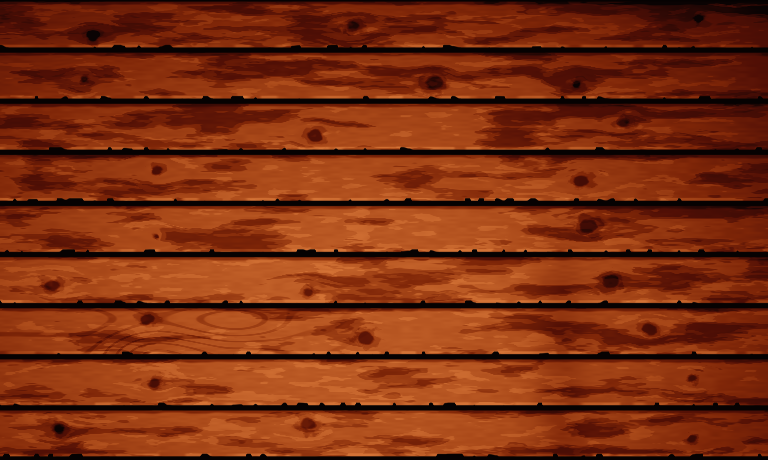
Reproduce this texture procedurally as a WebGL 2 fragment shader.

```glsl
#version 300 es
precision highp float;

uniform vec2 u_resolution;
out vec4 fragColor;

const float PLANKS = 9.0;
const float KNOT_SPACING = 5.0;
const float GAP_HALF = 0.052;

// Dark to light wood tones
const vec3 TONES[6] = vec3[6](
    vec3(0.04, 0.01, 0.01), vec3(0.22, 0.04, 0.02), vec3(0.32, 0.06, 0.02),
    vec3(0.50, 0.15, 0.03), vec3(0.67, 0.29, 0.10), vec3(0.83, 0.45, 0.21));

float hash(vec2 p) {
    vec3 h = fract(vec3(p.xyx) * 0.1031);
    h += dot(h, h.yzx + 33.33);
    return fract((h.x + h.y) * h.z);
}

float noise(vec2 p) {
    vec2 cell = floor(p);
    vec2 f = fract(p);
    f = f * f * (3.0 - 2.0 * f);
    float low = mix(hash(cell), hash(cell + vec2(1.0, 0.0)), f.x);
    float high = mix(hash(cell + vec2(0.0, 1.0)), hash(cell + vec2(1.0)), f.x);
    return mix(low, high, f.y);
}

float fbm(vec2 p) {
    float sum = 0.0;
    float amplitude = 0.5;
    for (int i = 0; i < 4; i++) {
        sum += amplitude * noise(p);
        p = p * 2.03 + 17.3;
        amplitude *= 0.5;
    }
    return sum / 0.9375;
}

float softStep(float edge, float softness, float value) {
    return smoothstep(edge - softness, edge + softness, value);
}

vec3 woodColor(float tone) {
    float t = clamp(tone, 0.0, 4.999);
    int i = int(t);
    return mix(TONES[i], TONES[i + 1], fract(t));
}

// Warm pool of light, fading to the top and both sides
float lightTone(vec2 uv) {
    vec2 d = uv - vec2(0.48, 0.42);
    float side = d.x > 0.0 ? 6.0 : 4.2;
    float rise = d.y > 0.0 ? 4.8 : 2.0;
    float band = exp(-pow((uv.x - 0.73) / 0.035, 2.0)) * (1.0 - smoothstep(0.35, 0.55, uv.y));
    return 4.4 - side * d.x * d.x - rise * d.y * d.y - 0.6 * band;
}

// Offset from the nearest knot in xy, its radius in z
vec3 nearestKnot(vec2 plank, float row) {
    float cell = floor(plank.x / KNOT_SPACING);
    vec2 id = vec2(cell + 3.0, row * 7.0 + 5.0);
    vec2 center = vec2((cell + 0.2 + 0.6 * hash(id)) * KNOT_SPACING, 0.25 + 0.5 * hash(id + 31.0));
    float radius = mix(0.05, 0.13, hash(id + 57.0)) * step(0.2, hash(id + 83.0));
    return vec3((plank - center) * vec2(0.8, 1.0), radius);
}

// Streaked stains in stepped layers, bent around the knot
float stainTone(vec2 plank, vec3 knot, vec2 seed) {
    float bend = knot.y * exp(-10.0 * dot(knot.xy, knot.xy)) * step(0.01, knot.z);
    vec2 p = vec2(plank.x, plank.y - bend * 0.7);
    float streak = fbm(p * vec2(0.85, 5.0) + seed);
    float patches = noise(p * vec2(0.45, 1.3) + seed + 40.0);
    float grain = noise(p * vec2(5.0, 24.0) + seed);
    float stain = streak + 0.22 * (patches - 0.5) + 0.10 * (grain - 0.5);
    float glint = fbm(p * vec2(1.6, 8.0) + seed + 90.0) + 0.12 * (grain - 0.5);
    return 0.4 * softStep(0.64, 0.025, glint) - 0.75 * softStep(0.56, 0.02, stain)
        - 0.65 * softStep(0.67, 0.02, stain) + 0.25 * (grain - 0.5);
}

float knotTone(vec3 knot, vec2 plank) {
    float ragged = 0.09 * (fbm(plank * vec2(5.0, 9.0)) - 0.5);
    float d = length(knot.xy) + ragged;
    float core = 1.0 - softStep(knot.z, 0.025, d);
    float halo = 1.0 - softStep(knot.z * 1.7, 0.025, d + ragged * 2.0);
    return -step(0.01, knot.z) * (1.5 * core + 0.6 * halo);
}

// Curved growth rings along part of one plank
float ringTone(vec2 plank, float row) {
    float contour = fract(6.0 * noise(plank * vec2(0.65, 1.4) + 11.0) + plank.y);
    float line = 1.0 - softStep(0.12, 0.05, abs(contour - 0.5));
    float area = (1.0 - smoothstep(5.0, 8.0, plank.x)) * step(abs(row - 2.0), 0.5);
    return -0.6 * line * area;
}

void main() {
    vec2 uv = gl_FragCoord.xy / u_resolution;
    vec2 board = gl_FragCoord.xy / u_resolution.y * PLANKS - vec2(0.0, 0.02);
    float row = floor(board.y);
    vec2 plank = vec2(board.x, fract(board.y));
    vec2 seed = vec2(hash(vec2(row + 2.0, 9.0)), hash(vec2(row + 2.0, 21.0))) * 80.0;
    vec3 knot = nearestKnot(plank, row);

    float tone = lightTone(uv) + 0.35 * (hash(vec2(row + 4.0, 3.0)) - 0.5);
    tone += stainTone(plank, knot, seed) + knotTone(knot, plank) + ringTone(plank, row);

    // Shaded upper edge and lit lower edge of each plank
    float wear = noise(vec2(plank.x * 4.0, row * 5.0 + 60.0));
    tone -= 1.1 * softStep(0.91 - 0.03 * wear, 0.025, plank.y);
    float lip = 1.0 - softStep(0.035, 0.015, abs(plank.y - GAP_HALF - 0.02));
    tone += 0.8 * lip * smoothstep(0.2, 0.6, wear);

    // Black gap with small chips bitten into the lower edge
    float pixel = PLANKS / u_resolution.y;
    float chip = 0.05 * smoothstep(0.74, 0.9, noise(vec2(plank.x * 7.0, row * 9.0 + 20.0)));
    float gapDistance = min(plank.y - GAP_HALF - chip, 1.0 - plank.y - GAP_HALF);
    float wood = softStep(0.0, pixel * 0.8, gapDistance);
    fragColor = vec4(mix(TONES[0] * 0.6, woodColor(tone), wood), 1.0);
}
```
